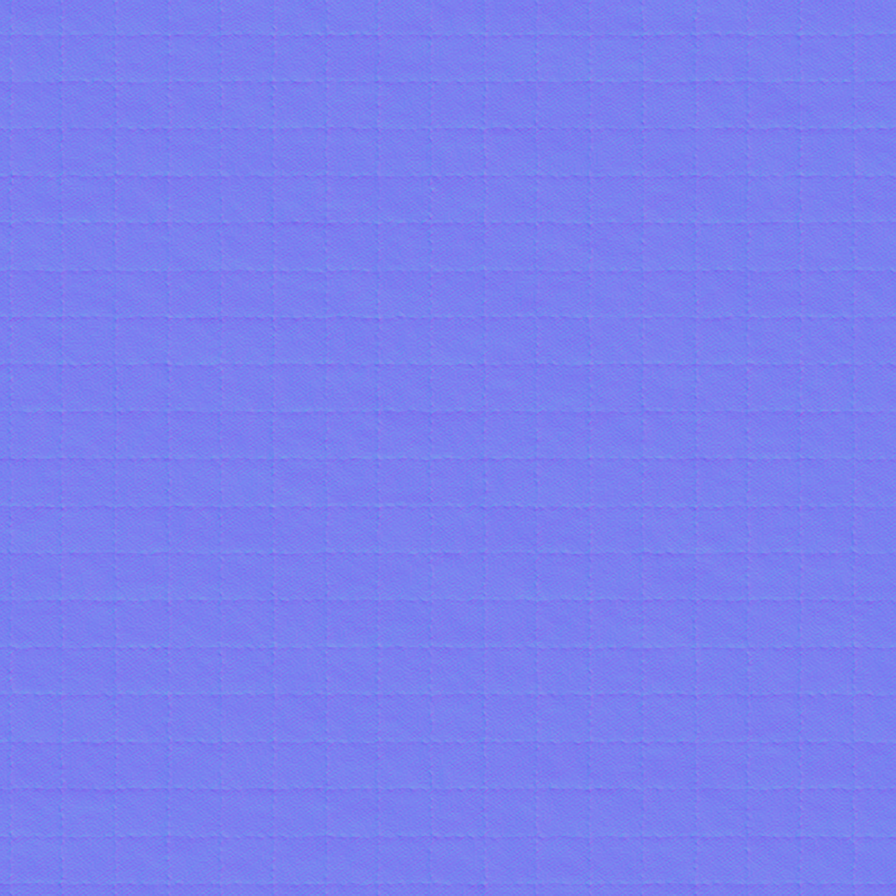
Write a three.js fragment shader that draws this texture map.

```glsl
varying vec2 vUv;

const float TAU = 6.2831853;
const vec2 CELLS = vec2(17.0, 19.0);

float hash(vec2 p) {
  vec3 q = fract(p.xyx * 0.1031);
  q += dot(q, q.yzx + 33.33);
  return fract((q.x + q.y) * q.z);
}

// Value noise that wraps after the given number of lattice steps
float noise(vec2 uv, vec2 period) {
  vec2 p = uv * period;
  vec2 i = floor(p);
  vec2 f = fract(p);
  f = f * f * (3.0 - 2.0 * f);
  vec2 a = mod(i, period);
  vec2 b = mod(i + 1.0, period);
  return mix(mix(hash(a), hash(vec2(b.x, a.y)), f.x),
             mix(hash(vec2(a.x, b.y)), hash(b), f.x), f.y);
}

// Raised reinforcement threads with puckered cloth beside them
float ripstop(vec2 uv, vec2 weave) {
  vec2 cell = uv * CELLS - vec2(0.19, 0.27) + 0.5;
  vec2 line = mod(floor(cell), CELLS);
  vec2 offset = (fract(cell) - 0.5) / CELLS;

  // Each line is shifted a little and jitters along its length
  offset.x += 0.002 * (hash(vec2(line.x, 71.0)) - 0.5);
  offset.y += 0.0014 * (hash(vec2(line.y, 23.0)) - 0.5);
  offset += 0.003 * (vec2(noise(uv, vec2(17.0, 150.0)),
                          noise(uv + 0.37, vec2(130.0, 19.0))) - 0.5);

  vec2 ridge = exp(-offset * offset / vec2(0.000005, 0.000006));
  vec2 stitches = 0.55 + 0.45 * sin(0.5 * TAU * weave.yx);
  vec2 wear = 0.3 + 1.2 * vec2(noise(uv, vec2(51.0, 95.0)),
                               noise(uv + 0.61, vec2(85.0, 57.0)));
  vec2 pucker = exp(-abs(offset) / 0.006);
  return dot(ridge * stitches * wear, vec2(0.00013, 0.00014))
       + dot(pucker, vec2(0.00006, 0.00009));
}

float clothHeight(vec2 uv) {
  // Fine diagonal twill with a faint crossing thread
  vec2 weave = uv * CELLS * vec2(9.0, 11.0);
  float twill = 0.000023 * sin(TAU * (weave.x - weave.y))
              + 0.000005 * sin(TAU * (weave.x + weave.y));
  twill *= 0.5 + noise(uv, vec2(85.0, 95.0));

  // Fibre grain and soft creases
  float grain = 0.00007 * noise(uv, vec2(400.0, 440.0));
  float creases = 0.00013 * noise(uv + 0.47, vec2(90.0, 110.0))
                + 0.00024 * noise(uv, vec2(34.0, 46.0))
                + 0.0004 * noise(uv + 0.23, vec2(11.0, 15.0));
  return twill + grain + creases + ripstop(uv, weave);
}

void main() {
  vec2 e = vec2(0.0004, 0.0);
  vec2 slope = vec2(clothHeight(vUv + e.xy) - clothHeight(vUv - e.xy),
                    clothHeight(vUv + e.yx) - clothHeight(vUv - e.yx)) / (2.0 * e.x);

  // Surface tilt in red and green, facing in blue
  vec3 normalColor = vec3(vec2(0.482, 0.502) - slope, 0.942 - 1.5 * dot(slope, slope));
  gl_FragColor = vec4(normalColor, 1.0);
}
```
